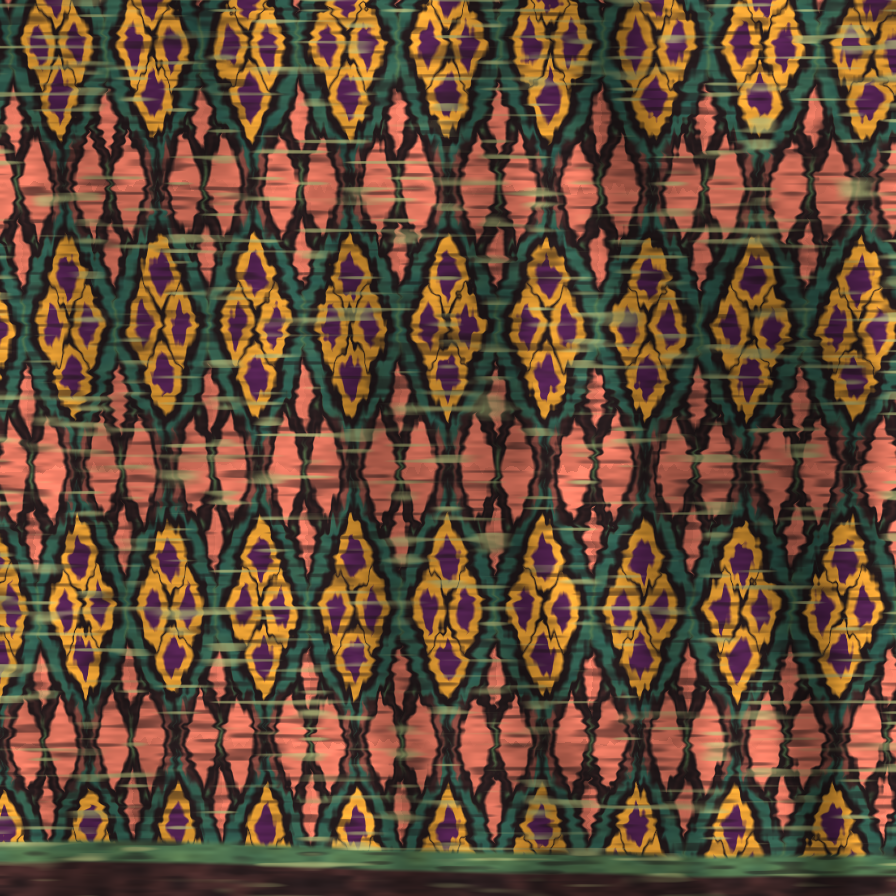
Give the GLSL for this pattern, as a Shadertoy shader.

```glsl
#define COLUMNS 9.77     // motif columns across the lower edge
#define SPREAD 1.0       // columns lost towards the top
#define ROW_PITCH 0.3125 // height of one motif row
#define ROW_ORIGIN 0.635 // centre of a medallion row
#define CELL_H 2.857     // cell height in column widths
#define FEATHER 0.022    // dye bleed at shape edges
#define FRAY 0.15        // vertical raggedness of the dyed warp
#define THREADS 190.0    // weft threads over the canvas height
#define STREAKS 0.75     // strength of the weft streaks
#define FOLDS 0.45       // depth of the drapery shading

const vec3 DARK = vec3(0.13, 0.095, 0.10);
const vec3 BROWN = vec3(0.33, 0.19, 0.18);
const vec3 TEAL = vec3(0.17, 0.34, 0.30);
const vec3 GREEN = vec3(0.33, 0.45, 0.29);
const vec3 PALE = vec3(0.66, 0.68, 0.45);
const vec3 PINK = vec3(0.88, 0.46, 0.37);
const vec3 GOLD = vec3(0.89, 0.61, 0.20);
const vec3 PURPLE = vec3(0.31, 0.13, 0.30);

float hash(vec2 p) {
    vec3 q = fract(vec3(p.xyx) * 0.1031);
    q += dot(q, q.yzx + 33.33);
    return fract((q.x + q.y) * q.z);
}

float noise(vec2 p) {
    vec2 i = floor(p), f = fract(p);
    f = f * f * (3.0 - 2.0 * f);
    return mix(mix(hash(i), hash(i + vec2(1, 0)), f.x),
               mix(hash(i + vec2(0, 1)), hash(i + 1.0), f.x), f.y);
}

// Pointed leaf, measured along x; half is its half width and half height
float leaf(vec2 p, vec2 halfSize) {
    p = abs(p) / halfSize;
    return (p.x + pow(p.y, 1.4) - 1.0) * halfSize.x;
}

float fill(float d, float soft) { return smoothstep(soft, -soft, d); }

float band(float v, float lo, float hi, float soft) {
    return fill(lo - v, soft) * fill(v - hi, soft);
}

// One mirrored cell: p.x is 0..0.5 from the medallion axis, p.y 0..CELL_H/2
vec3 motif(vec2 p, float soft, float blotch, float tint) {
    vec2 q = vec2(0.5 - p.x, 0.5 * CELL_H - p.y); // from the rose pair

    // Zigzag lattice
    float v = p.y + 1.8 * p.x - 1.25;
    vec3 col = mix(GREEN, TEAL, 0.55 * blotch);
    col = mix(col, mix(TEAL, GREEN, 0.3 * blotch), band(v, -0.42, 0.06, soft * 2.0));
    col = mix(col, DARK, band(v, 0.06, 0.19, soft * 2.0));
    col = mix(col, DARK, band(v, 0.52, 0.64, soft * 2.0));
    col = mix(col, DARK, 0.85 * band(p.x - 0.09 * p.y, -0.12, -0.075, soft));

    // Rose pair on its dark ground, with mauve side flecks
    float ground = max(q.x + 0.22 * q.y - 0.47, q.y + 0.35 * q.x - 0.62);
    col = mix(col, mix(DARK, BROWN, 0.65 * blotch), fill(ground, soft * 2.0));
    vec2 fleck = vec2(q.x - 0.40, abs(q.y - 0.12) - 0.10);
    col = mix(col, mix(BROWN, PINK, 0.35), fill(leaf(fleck, vec2(0.045, 0.17)), soft));
    float rose = leaf(q - vec2(0.205, 0.0), vec2(0.175, 0.52));
    col = mix(col, DARK, fill(rose - 0.05, soft));
    col = mix(col, PINK * tint, fill(rose, soft));
    col = mix(col, GREEN, 0.8 * fill(q.x - 0.014, soft));

    // Small rose above and below each pair
    float bud = leaf(q - vec2(0.0, 0.69), vec2(0.09, 0.32));
    col = mix(col, DARK, fill(bud - 0.06, soft * 1.5));
    col = mix(col, PINK * tint, fill(bud, soft));

    // Medallion of four gold drops
    vec2 t = p - vec2(0.0, 0.52);
    float tip = leaf(t, vec2(0.205, t.y > 0.0 ? 0.42 : 0.36));
    float side = leaf(p - vec2(0.195, 0.0), vec2(0.18, 0.43));
    float drops = min(tip, side);
    float core = min(leaf(t + vec2(0.0, 0.01), vec2(0.125, 0.23)),
                     leaf(p - vec2(0.195, 0.0), vec2(0.10, 0.23)));
    col = mix(col, DARK, fill(drops - 0.09, soft * 1.5));
    col = mix(col, DARK, fill(max(p.x - 0.12, p.y - 0.3), soft));
    col = mix(col, GOLD * tint, fill(drops, soft));
    return mix(col, PURPLE, fill(core, soft));
}

void mainImage(out vec4 fragColor, in vec2 fragCoord) {
    vec2 uv = fragCoord / iResolution.xy;
    float soft = max(FEATHER, COLUMNS / iResolution.y);

    // Hand-drawn drift of the columns and rows
    float u = uv.x - 0.5;
    float x = u * (COLUMNS - SPREAD * uv.y) * (1.0 - 0.09 * u);
    float y = uv.y - 0.012 * smoothstep(0.3, 0.05, uv.y) + 0.008 * (noise(uv * 5.0) - 0.5);
    y = (y - ROW_ORIGIN) / ROW_PITCH * CELL_H;

    // Ragged warp, and weft threads slipping sideways
    float thread = uv.y * THREADS;
    y += FRAY * (noise(vec2(uv.x * 210.0, uv.y * 14.0)) - 0.5);
    x += 0.055 * (noise(vec2(uv.x * 9.0, thread)) - 0.5);
    vec2 id = floor(vec2(x, y / CELL_H) + 0.5);
    vec2 p = abs(vec2(x, y) - id * vec2(1.0, CELL_H));
    float blotch = noise(vec2(uv.x * 45.0, uv.y * 70.0));
    vec3 col = motif(p, soft, blotch, 0.9 + 0.18 * hash(id + 50.0));

    // Hem: green selvedge over a plain brown border
    float hem = uv.y + 0.02 * uv.x + 0.008 * (noise(vec2(uv.x * 9.0, 3.0)) - 0.5);
    col = mix(col, mix(GREEN, TEAL, 0.4 * blotch), fill(hem - 0.062, 0.004));
    float border = fill(hem - 0.039, 0.003);
    col = mix(col, mix(DARK, BROWN, 0.7 * blotch), border);

    // Dark and pale weft streaks
    float shade = noise(vec2(uv.x * 26.0, thread + 40.0));
    float glint = noise(vec2(uv.x * 20.0 + 7.0, thread * 0.9 + 300.0));
    col = mix(col, DARK, STREAKS * 0.7 * smoothstep(0.55, 0.95, shade));
    col = mix(col, PALE, STREAKS * (1.0 - 0.6 * border) * smoothstep(0.66, 0.98, glint));
    col *= 0.9 + 0.2 * noise(vec2(uv.x * 60.0, thread * 1.3));

    // Soft hanging folds, deeper to the right
    float fold = noise(vec2(uv.x * 13.0 + uv.y * 1.2, uv.y * 1.8));
    col *= 1.08 - FOLDS * mix(0.45, 1.0, uv.x) * smoothstep(0.45, 0.95, fold);
    fragColor = vec4(clamp(col, 0.0, 1.0), 1.0);
}
```
